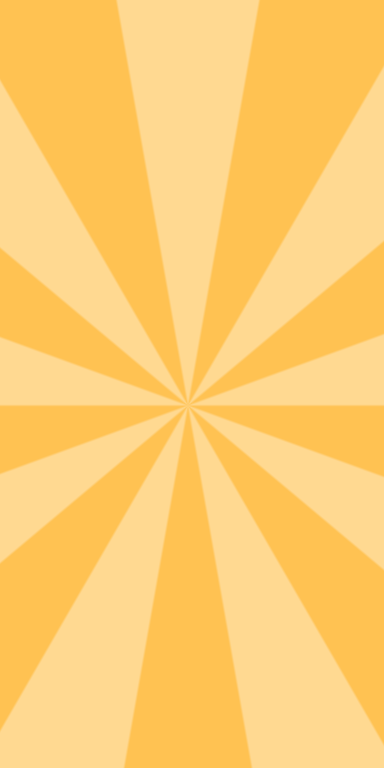
Give the GLSL for this background, as a WebGL 1 fragment shader.

```glsl
precision highp float;
// Sunburst: alternating pale and amber rays of equal angle fan out from a hub
// slightly left of and below the centre. The sine of the angle picks the ray,
// and the distance to the nearest ray border gives an evenly soft edge.

uniform vec2 u_resolution;

const vec3 AMBER = vec3(1.0, 0.76, 0.32);
const vec3 PALE = vec3(1.0, 0.85, 0.57);
const vec2 HUB = vec2(0.4896, 0.472);   // fraction of the canvas
const float RAY_PAIRS = 9.0;            // one pale and one amber ray each
const float EDGE_SOFTNESS = 0.0042;     // half width, in canvas widths

// Signed distance to the nearest ray border, positive inside pale rays.
float rayDistance(vec2 p) {
  float angle = atan(p.y, p.x);
  float wave = clamp(sin(RAY_PAIRS * angle), -1.0, 1.0);
  return length(p) * sin(asin(wave) / RAY_PAIRS);
}

void main() {
  // Position from the hub, in canvas widths
  vec2 p = (gl_FragCoord.xy - HUB * u_resolution) / u_resolution.x;
  p.x += 1e-5; // keeps the angle defined at the hub

  // Never let the edge get thinner than a pixel
  float soft = max(EDGE_SOFTNESS, 0.7 / u_resolution.x);
  float pale = smoothstep(-soft, soft, rayDistance(p));

  gl_FragColor = vec4(mix(AMBER, PALE, pale), 1.0);
}
```
